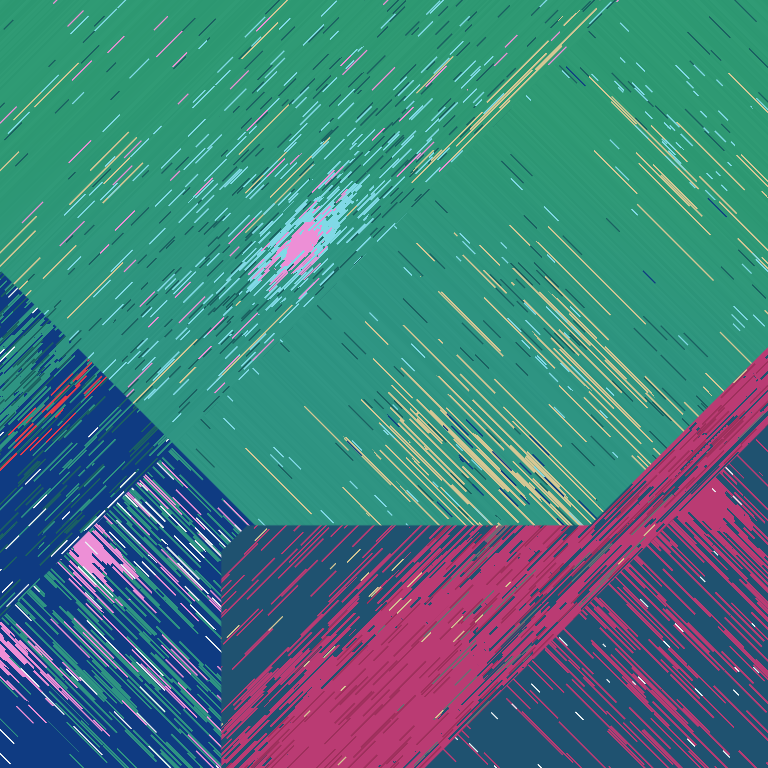
Write a three.js fragment shader that draws this background.

```glsl
#define ROWS 290.0
#define EDGE 0.0015
#define UPPER_SEAM -0.193
#define LOWER_SEAM 0.553
#define BLUE_EDGE 0.648
#define BLOCK_LEFT 0.288
#define BLOCK_TOP 0.316
#define BLOCK_CORNER 0.006
#define BAND_EDGE 0.452

varying vec2 vUv;

const vec3 TEAL = vec3(0.18, 0.58, 0.51);
const vec3 GREEN = vec3(0.18, 0.60, 0.45);
const vec3 DARK_TEAL = vec3(0.10, 0.38, 0.38);
const vec3 BLUE = vec3(0.06, 0.23, 0.51);
const vec3 NAVY = vec3(0.12, 0.32, 0.44);
const vec3 MAGENTA = vec3(0.73, 0.23, 0.45);
const vec3 CRIMSON = vec3(0.62, 0.19, 0.36);
const vec3 CREAM = vec3(0.84, 0.78, 0.58);
const vec3 PINK = vec3(0.93, 0.56, 0.84);
const vec3 CYAN = vec3(0.50, 0.85, 0.90);
const vec3 RED = vec3(0.90, 0.23, 0.29);
const vec3 WHITE = vec3(0.92, 0.94, 0.95);
const vec3 GREY = vec3(0.40, 0.44, 0.45);

float hash(vec2 p) {
  vec3 q = fract(p.xyx * 0.1031);
  q += dot(q, q.yzx + 33.33);
  return fract((q.x + q.y) * q.z);
}

float glow(vec2 q, vec2 center, vec2 radius) {
  vec2 e = (q - center) / radius;
  return exp(-dot(e, e));
}

// Thin random dashes: q.x runs along them, q.y across
float streak(vec2 q, float len, float density, float seed) {
  float across = q.y * ROWS;
  float row = floor(across) + seed * 613.0;
  float along = q.x / len + 19.0 * hash(vec2(row, seed));
  float cell = floor(along);
  float on = step(hash(vec2(cell + 71.0, row)), density);
  float fill = mix(0.35, 1.0, hash(vec2(row, cell + 37.0))) + 0.6 * density * density;
  float f = fract(along);
  float soft = EDGE / len;
  float ends = smoothstep(0.0, soft, f) * (1.0 - smoothstep(fill - soft, fill, f));
  ends = mix(ends, 1.0, step(1.0, fill));
  float halfWidth = mix(0.40, 0.75, clamp(density, 0.0, 1.0));
  return on * ends * (1.0 - smoothstep(halfWidth - 0.2, halfWidth + 0.1, abs(fract(across) - 0.5)));
}

// Rising dashes around a bright core
vec3 greenUpper(vec3 c, vec2 q) {
  float cloud = glow(q, vec2(1.08, -0.32), vec2(0.50, 0.20));
  float core = glow(q, vec2(1.09, -0.29), vec2(0.13, 0.052));
  float lines = 0.025 + 0.28 * glow(q, vec2(1.60, -0.22), vec2(0.30, 0.035))
    + 0.17 * glow(q, vec2(0.83, -0.63), vec2(0.20, 0.06))
    + 0.20 * glow(q, vec2(0.74, -0.26), vec2(0.14, 0.06));
  c = mix(c, DARK_TEAL, streak(q, 0.05, 0.02 + 0.15 * cloud, 1.0));
  c = mix(c, CREAM, streak(q, 0.20, lines, 2.0));
  c = mix(c, CYAN, streak(q, 0.06, 0.015 + 0.17 * cloud + 0.75 * core, 3.0));
  c = mix(c, PINK, streak(q, 0.07, 0.012 + 0.03 * cloud, 4.0));
  return mix(c, PINK, streak(q, 0.05, 1.2 * glow(q, vec2(1.07, -0.292), vec2(0.065, 0.027)), 5.0));
}

// Long falling lines
vec3 greenLower(vec3 c, vec2 q) {
  float start = smoothstep(-0.17, 0.08, q.x);
  float lines = 0.02 + 0.48 * glow(q, vec2(0.27, 1.02), vec2(0.32, 0.11))
    + 0.24 * glow(q, vec2(0.20, 1.29), vec2(0.40, 0.10))
    + 0.13 * glow(q, vec2(0.15, 1.66), vec2(0.40, 0.10));
  float sparks = 0.012 + 0.12 * glow(q, vec2(0.04, 1.74), vec2(0.13, 0.07))
    + 0.10 * glow(q, vec2(0.19, 1.27), vec2(0.12, 0.05));
  c = mix(c, DARK_TEAL, streak(q, 0.07, 0.02 + 0.12 * lines, 6.0));
  c = mix(c, CREAM, streak(q, 0.26, lines * start, 7.0));
  c = mix(c, BLUE, streak(q, 0.06, 0.10 * glow(q, vec2(0.30, 1.06), vec2(0.18, 0.08)), 8.0));
  return mix(c, CYAN, streak(q, 0.04, sparks, 9.0));
}

vec3 blueUpper(vec2 q) {
  float teal = 0.28 + 0.60 * glow(q, vec2(0.54, -0.49), vec2(0.15, 0.075))
    - 0.20 * glow(q, vec2(0.28, -0.28), vec2(0.20, 0.10));
  vec3 c = mix(BLUE, TEAL, streak(q, 0.10, teal, 10.0));
  c = mix(c, DARK_TEAL, streak(q, 0.09, 0.18, 11.0));
  c = mix(c, RED, streak(q, 0.08, 0.45 * glow(q, vec2(0.48, -0.39), vec2(0.16, 0.027)), 12.0));
  return mix(c, WHITE, streak(q, 0.06, 0.015 + 0.25 * glow(q, vec2(0.46, -0.20), vec2(0.10, 0.012)), 13.0));
}

vec3 blueLower(vec2 q) {
  float flares = glow(q, vec2(-0.18, 0.395), vec2(0.10, 0.048))
    + glow(q, vec2(-0.17, 0.16), vec2(0.11, 0.038));
  float teal = 0.42 * smoothstep(0.05, 0.25, q.y);
  vec3 c = mix(BLUE, TEAL, streak(q, 0.14, teal, 14.0));
  c = mix(c, PINK, streak(q, 0.12, 0.10 * smoothstep(0.1, 0.3, q.y) + 0.9 * flares, 15.0));
  return mix(c, WHITE, streak(q, 0.09, 0.04 + 0.22 * glow(q, vec2(-0.10, 0.52), vec2(0.15, 0.05)), 16.0));
}

vec3 magentaBand(vec2 q) {
  float core = glow(q, vec2(0.58, 0.40), vec2(0.22, 0.13));
  float density = 0.17 + 0.62 * smoothstep(0.17, 0.37, q.y) + 0.4 * core;
  vec3 c = mix(NAVY, MAGENTA, streak(q, 0.14, density, 17.0));
  c = mix(c, CRIMSON, streak(q, 0.10, 0.25 * smoothstep(0.2, 0.4, q.y), 18.0));
  float rim = glow(q, vec2(0.95, 0.53), vec2(0.45, 0.025));
  c = mix(c, NAVY, streak(q, 0.16, 0.35 * rim, 19.0));
  c = mix(c, GREY, streak(q, 0.12, 0.12 * glow(q, vec2(0.92, 0.43), vec2(0.25, 0.10)) + 0.2 * rim, 20.0));
  return mix(c, CREAM, streak(q, 0.04, 0.012, 21.0));
}

vec3 magentaLower(vec2 q) {
  float density = 0.07 + 0.33 * smoothstep(0.68, 1.05, q.y) * (1.0 - smoothstep(1.28, 1.36, q.y));
  density += 0.75 * glow(q, vec2(0.55, 1.27), vec2(0.13, 0.055));
  vec3 c = mix(NAVY, MAGENTA, streak(q, 0.16, density, 22.0));
  return mix(c, WHITE, streak(q, 0.025, 0.012, 23.0));
}

void main() {
  float d = vUv.x - vUv.y;
  float s = vUv.x + vUv.y;
  vec2 rising = vec2(s, d);
  vec2 falling = vec2(d, s);
  float belowUpper = smoothstep(-EDGE, EDGE, d - UPPER_SEAM);
  float belowLower = smoothstep(-EDGE, EDGE, d - LOWER_SEAM);

  // Green ground with faint grain along each direction
  vec3 ground = mix(TEAL, GREEN, smoothstep(0.6, 1.0, vUv.y + 0.35 * abs(vUv.x - 0.4)));
  float grain = hash(vec2(floor(mix(d, s, step(UPPER_SEAM, d)) * ROWS), 5.0));
  ground += 0.018 * (grain - 0.5);
  vec3 green = mix(greenUpper(ground, rising), greenLower(ground, falling), belowUpper);
  vec3 blue = mix(blueUpper(rising), blueLower(falling), belowUpper);
  vec3 magenta = mix(magentaBand(rising), magentaLower(falling), belowLower);

  // Join the three regions
  float block = max(max(BLOCK_LEFT - vUv.x, vUv.y - BLOCK_TOP), BLOCK_CORNER - d);
  block = min(block, BAND_EDGE - d);
  vec3 color = mix(blue, green, smoothstep(-EDGE, EDGE, s - BLUE_EDGE));
  color = mix(magenta, color, smoothstep(-EDGE, EDGE, block));
  gl_FragColor = vec4(color, 1.0);
}
```
